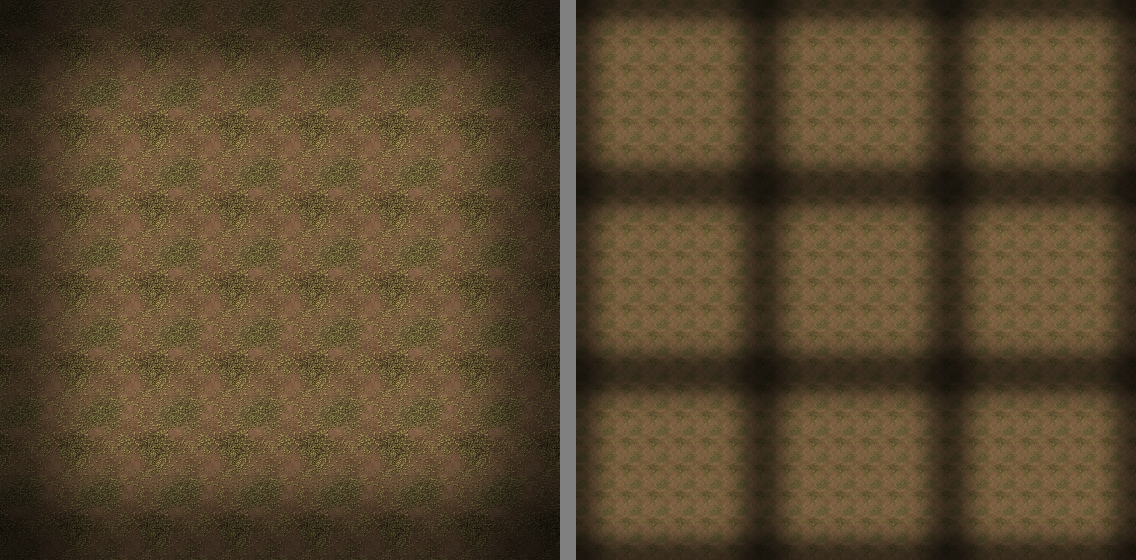
Left, the tile; right, the same tile 3 across and 3 down.
Reproduce this texture procedurally as a Shadertoy shader.

```glsl
// Brown soil with repeating patches of tiny yellow-green leaves, darkened toward the border.
#define REPEATS 7.0
#define PHASE vec2(0.597, 0.403)
#define LEAVES 50.0
#define LEAF_SIZE 0.56
#define SPARSE 0.23
#define RAGGED 1.15
#define EDGE_DARK 0.80
#define SOIL_DARK vec3(0.40, 0.28, 0.19)
#define SOIL_LIGHT vec3(0.60, 0.46, 0.34)
#define LEAF_YELLOW vec3(0.67, 0.63, 0.31)
#define LEAF_GREEN vec3(0.47, 0.49, 0.27)
#define SHADOW vec3(0.17, 0.13, 0.07)

const float PI = 3.14159265;

// Each patch: centre, radius, density
const vec4 PATCHES[6] = vec4[6](
    vec4(0.53, 0.83, 0.20, 0.62), vec4(0.93, 0.25, 0.21, 0.62),
    vec4(0.67, 0.20, 0.15, 0.52), vec4(0.15, 0.84, 0.12, 0.28),
    vec4(0.50, 0.48, 0.17, 0.26), vec4(0.90, 0.80, 0.10, 0.18));

vec3 hash3(vec2 p) {
    vec3 q = fract(p.xyx * vec3(0.1031, 0.1030, 0.0973));
    q += dot(q, q.yxz + 33.33);
    return fract((q.xxy + q.yzz) * q.zyx);
}

// Value noise that wraps once per repeat
float noise(vec2 t, vec2 period) {
    vec2 p = t * period, i = floor(p), f = fract(p);
    f = f * f * (3.0 - 2.0 * f);
    vec2 a = mod(i, period), b = mod(i + 1.0, period);
    vec2 seed = period * 1.7;
    float low = mix(hash3(a + seed).x, hash3(vec2(b.x, a.y) + seed).x, f.x);
    float high = mix(hash3(vec2(a.x, b.y) + seed).x, hash3(b + seed).x, f.x);
    return mix(low, high, f.y);
}

float fbm(vec2 t) {
    float sum = 0.0, total = 0.0, weight = 1.0, period = 5.0;
    for (int i = 0; i < 4; i++) {
        sum += weight * noise(t, vec2(period));
        total += weight;
        weight *= 0.65;
        period *= 2.0;
    }
    return sum / total;
}

// Soft round patch that wraps inside the repeat
float blob(vec2 t, vec4 patchShape) {
    vec2 d = fract(t - patchShape.xy + 0.5) - 0.5;
    d /= patchShape.z;
    return patchShape.w * exp(-dot(d, d) * dot(d, d));
}

// Chance of a leaf growing at a point
float growth(vec2 t) {
    float sum = SPARSE + RAGGED * (fbm(t) - 0.5);
    for (int i = 0; i < 6; i++) sum += blob(t, PATCHES[i]);
    return clamp(sum, 0.04, 0.88);
}

float ellipse(vec2 p, vec2 radius, float blur) {
    float d = (length(p / radius) - 1.0) * min(radius.x, radius.y);
    return 1.0 - smoothstep(-blur, blur, d);
}

void mainImage(out vec4 fragColor, in vec2 fragCoord) {
    vec2 uv = fragCoord / iResolution.xy;
    vec2 t = fract(uv * REPEATS + PHASE);
    float blur = max(0.4 * LEAVES * REPEATS / iResolution.y, 0.04);

    // Soil: mottling, combed streaks and grain
    float streaks = noise(t, vec2(48.0, 14.0)) - 0.5;
    float grain = noise(t, vec2(90.0)) - 0.5;
    float tone = 0.5 + 0.8 * (fbm(t + 0.37) - 0.5) + 0.3 * streaks + 0.6 * grain;
    vec3 color = mix(SOIL_DARK, SOIL_LIGHT, clamp(tone, 0.0, 1.0));

    // Speckled undergrowth, deepest in the first patch and greenest in the next two
    float deep = blob(t, PATCHES[0]);
    float lush = blob(t, PATCHES[1]) + blob(t, PATCHES[2]);
    float speck = smoothstep(0.3, 0.75, noise(t, vec2(62.0)));
    color = mix(color, 0.8 * LEAF_GREEN, 0.4 * min(lush, 1.0));
    float shade = (0.36 * growth(t) + 0.45 * deep) * (0.35 + 1.1 * speck);
    color = mix(color, SHADOW, clamp(shade, 0.0, 0.85));

    // Leaves with small cast shadows
    vec2 cell = floor(t * LEAVES), local = fract(t * LEAVES);
    float shadow = 0.0, cover = 0.0;
    vec3 leafColor = LEAF_GREEN;
    for (int y = -1; y <= 1; y++)
    for (int x = -1; x <= 1; x++) {
        vec2 offset = vec2(x, y), id = mod(cell + offset, LEAVES);
        vec3 place = hash3(id + 7.0), look = hash3(id + 91.0);
        if (place.z > growth((id + 0.5) / LEAVES)) continue;
        vec2 p = local - offset - 0.1 - 0.8 * place.xy;
        float angle = look.x * PI, c = cos(angle), s = sin(angle);
        mat2 turn = mat2(c, -s, s, c);
        vec2 radius = LEAF_SIZE * mix(0.55, 1.0, look.y) * vec2(1.0, 0.65);
        float leaf = ellipse(turn * p, radius, blur);
        shadow = max(shadow, ellipse(turn * (p + vec2(-0.25, 0.45)), radius, blur));
        if (leaf > cover) {
            cover = leaf;
            float green = clamp(look.z * 0.8 + 0.5 * lush + 0.25 * deep, 0.0, 1.0);
            leafColor = mix(LEAF_YELLOW, LEAF_GREEN, green) * mix(0.78, 1.18, look.y);
        }
    }
    color = mix(color, SHADOW, 0.62 * shadow);
    color = mix(color, leafColor, 0.92 * cover);

    // Periodic vignette, smooth across the canvas border
    vec2 border = pow(abs(cos(PI * uv)), vec2(6.0));
    color *= 1.0 - EDGE_DARK * smoothstep(0.1, 1.55, length(border));
    fragColor = vec4(color, 1.0);
}
```
